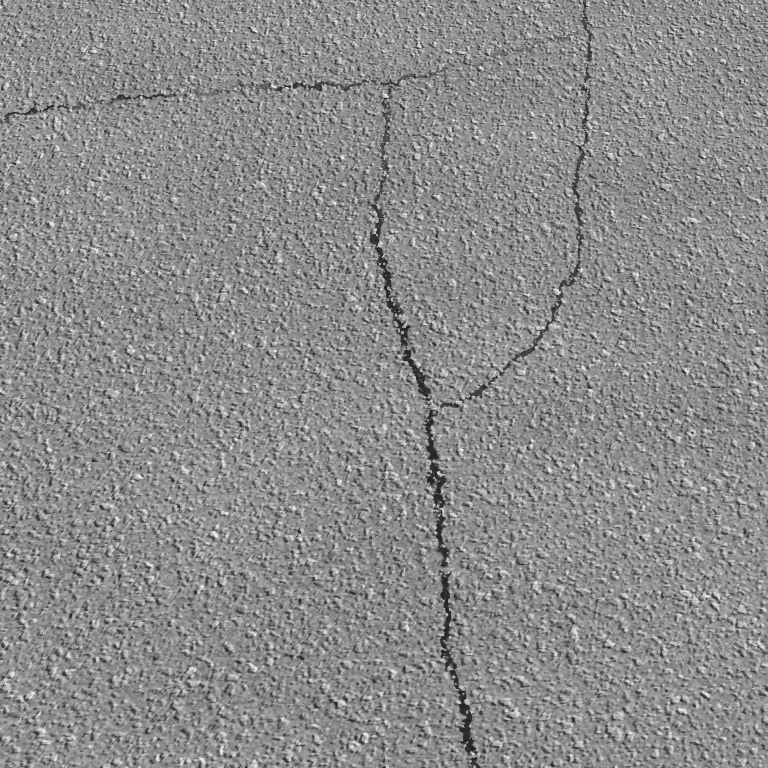
Give the GLSL for this texture, as a WebGL 2 fragment shader.

```glsl
#version 300 es
precision highp float;

uniform vec2 u_resolution;
out vec4 fragColor;

const float BASE_TONE = 0.562;
const float RELIEF_GAIN = 0.215;
const float SHADOW_BOOST = 1.35;
const float STONE_TINT = 0.22;
const float GRAIN_GAIN = 0.19;
const float PATCH_GAIN = 0.045;
const float CRACK_TONE = 0.17;
const float STONE_DENSITY = 66.0;
const float CHIP_DENSITY = 116.0;
const float GRAIN_DENSITY = 215.0;
const float STONE_SHARE = 0.82;   // part of the cells that hold a stone
const float TILT = 0.38;          // how quickly the ground recedes
const float LIGHT_STEP = 0.0047;
const vec2 LIGHT_DIR = vec2(0.84, 0.54);
const float MAIN_WIDTH = 0.0034;
const float BRANCH_WIDTH = 0.0019;
const float CRACK_RAGGEDNESS = 0.0058;

const vec2 MAIN_CRACK[8] = vec2[8](
    vec2(0.503, 0.885), vec2(0.501, 0.785), vec2(0.485, 0.69), vec2(0.528, 0.55),
    vec2(0.557, 0.475), vec2(0.574, 0.33), vec2(0.583, 0.16), vec2(0.624, -0.01));
const vec2 SIDE_CRACK[8] = vec2[8](
    vec2(0.762, 1.01), vec2(0.764, 0.88), vec2(0.753, 0.77), vec2(0.756, 0.655),
    vec2(0.703, 0.564), vec2(0.664, 0.525), vec2(0.612, 0.479), vec2(0.56, 0.457));
const vec2 CROSS_CRACK[8] = vec2[8](
    vec2(-0.01, 0.845), vec2(0.117, 0.867), vec2(0.195, 0.872), vec2(0.312, 0.888),
    vec2(0.41, 0.89), vec2(0.488, 0.891), vec2(0.6, 0.915), vec2(0.75, 0.957));

float hash(vec2 p) {
    return fract(sin(dot(p, vec2(127.1, 311.7))) * 43758.5453);
}

float noise(vec2 p) {
    vec2 i = floor(p), f = fract(p);
    f = f * f * (3.0 - 2.0 * f);
    return mix(mix(hash(i), hash(i + vec2(1, 0)), f.x),
               mix(hash(i + vec2(0, 1)), hash(i + vec2(1, 1)), f.x), f.y);
}

vec2 offsetNoise(vec2 p) {
    return vec2(noise(p), noise(p + 31.0)) - 0.5;
}

mat2 rotation(float a) {
    return mat2(cos(a), sin(a), -sin(a), cos(a));
}

// Scattered angular stones: x = height, y = random tint of the top stone
vec2 stones(vec2 p) {
    vec2 cell = floor(p), top = vec2(0.0, 0.5);
    for (int y = -1; y <= 1; y++) {
        for (int x = -1; x <= 1; x++) {
            vec2 id = cell + vec2(x, y);
            if (hash(id + 91.3) > STONE_SHARE) continue;
            float size = hash(id + 17.3), tint = hash(id + 41.9);
            vec2 centre = id + vec2(hash(id), hash(id + 73.7));
            vec2 o = rotation(6.283 * tint) * (p - centre);
            o.x *= 0.8 + 0.5 * hash(id + 5.1);
            float d = mix(length(o), max(abs(o.x), abs(o.y)) * 1.1, 0.6);
            float radius = mix(0.22, 0.54, size * size);
            float h = (0.4 + 0.6 * size) * (1.0 - smoothstep(radius * 0.45, radius, d));
            if (h > top.x) top = vec2(h, tint);
        }
    }
    return top;
}

// Ground surface: x = height, y = stone tint
vec2 surface(vec2 g) {
    vec2 warp = offsetNoise(g * 120.0) + 0.6 * offsetNoise(g * 260.0);
    vec2 big = stones(rotation(0.5) * g * STONE_DENSITY + warp * 0.5);
    vec2 chip = stones(rotation(1.2) * g * CHIP_DENSITY + warp * 0.5 + 50.0);
    float h = max(big.x, chip.x * 0.6) + 0.15 * chip.x;
    float tint = (big.y - 0.35) * big.x + 0.6 * (chip.y - 0.4) * chip.x;
    return vec2(h + 0.4 * noise(g * GRAIN_DENSITY), tint);
}

float crackDistance(vec2 p, vec2 path[8]) {
    float d = 1.0;
    for (int i = 0; i < 7; i++) {
        vec2 a = path[i], ab = path[i + 1] - a;
        float t = clamp(dot(p - a, ab) / dot(ab, ab), 0.0, 1.0);
        d = min(d, length(p - a - ab * t));
    }
    return d;
}

float crackMask(float d, float width) {
    float edge = max(width * 0.6, 0.8 / u_resolution.y);
    return 1.0 - smoothstep(width - edge, width + edge, d);
}

void main() {
    vec2 uv = gl_FragCoord.xy / u_resolution;
    float scale = 1.0 - TILT * uv.y;
    vec2 ground = vec2((uv.x - 0.5) / scale, -log(scale) / TILT * 1.12);

    // Directional light, with gentle slopes flattened
    vec2 here = surface(ground);
    float relief = here.x - surface(ground + LIGHT_DIR * LIGHT_STEP).x;
    relief *= mix(0.75, 1.05, smoothstep(0.1, 0.5, abs(relief)));
    relief *= relief < 0.0 ? SHADOW_BOOST : 0.85;
    float tone = BASE_TONE + RELIEF_GAIN * relief + STONE_TINT * here.y;
    tone += GRAIN_GAIN * (noise(ground * GRAIN_DENSITY * 1.3 + 9.0) - 0.5);
    tone += PATCH_GAIN * (noise(ground * vec2(4.0, 9.0)) - 0.5);

    // Broken cracks, bitten into by the stones beside them
    vec2 p = uv + 0.012 * offsetNoise(uv * 45.0) + 0.009 * offsetNoise(uv * 120.0);
    float bite = CRACK_RAGGEDNESS * (here.x - 0.55);
    float swell = 0.5 + 0.8 * noise(uv * 60.0 + 7.0);
    float opening = smoothstep(0.3, 0.7, noise(uv * 16.0 + 3.0));
    float taper = mix(1.0, 0.55, smoothstep(0.55, 0.8, uv.y));
    float crack = crackMask(crackDistance(p, MAIN_CRACK) + bite, MAIN_WIDTH * swell * taper);
    crack *= mix(1.0, 0.65, smoothstep(0.65, 0.8, uv.y));
    float side = crackMask(crackDistance(p, SIDE_CRACK) + bite * 0.6, BRANCH_WIDTH * swell);
    float cross = crackMask(crackDistance(p, CROSS_CRACK) + bite * 0.4, BRANCH_WIDTH * swell);
    cross *= mix(0.3, 0.95, opening) * (1.0 - 0.5 * smoothstep(0.6, 0.7, uv.x));
    crack = max(crack, max(side * 0.8, cross));
    tone = mix(tone, CRACK_TONE + 0.15 * (here.x - 0.4), crack * 0.92);

    fragColor = vec4(vec3(clamp(tone, 0.08, 0.92)), 1.0);
}
```
